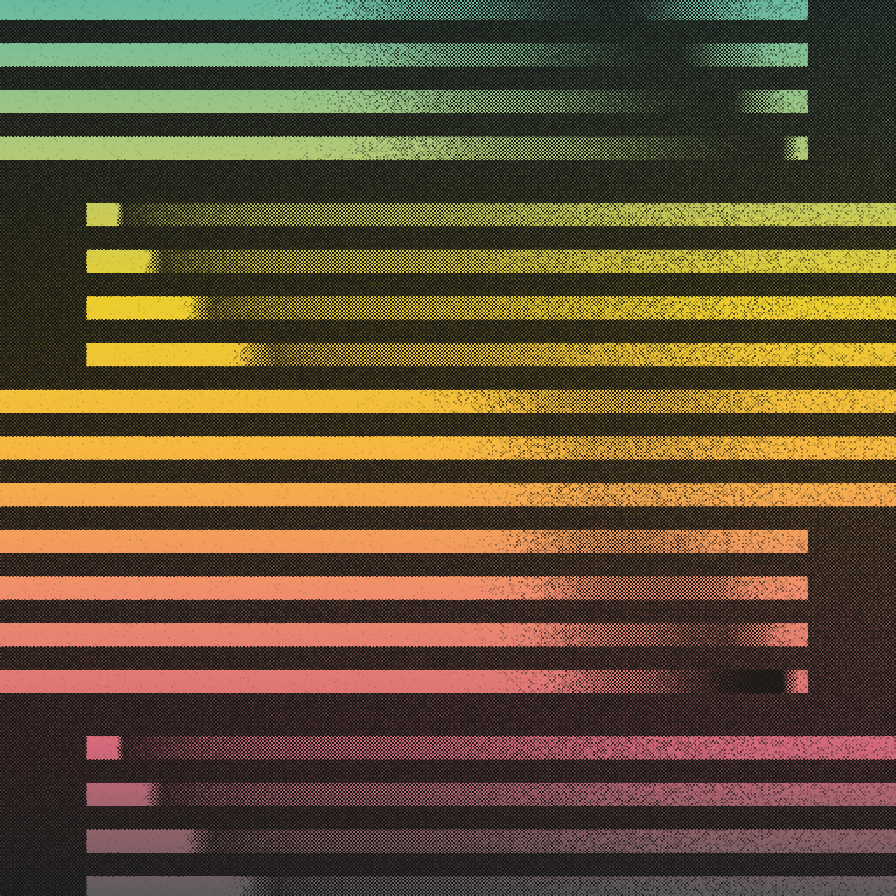
A Shadertoy shader for this pattern:

```glsl
#define CELLS 512.0
#define PITCH 0.0521
#define HALF_BAR 0.0129
#define GROUP 0.5951
#define GROUP_TOP 0.2266
#define BARS 11.0
#define LEFT_END 0.0965
#define RIGHT_END 0.9015
#define GRAIN 0.42
#define INK vec3(0.09, 0.09, 0.088)

float hash(vec2 p) {
    vec3 q = fract(p.xyx * 0.1031);
    q += dot(q, q.yzx + 33.33);
    return fract((q.x + q.y) * q.z);
}

// Vertical spectrum, y measured from the top
vec3 spectrum(float y) {
    vec3 stops[7] = vec3[7](
        vec3(0.41, 0.73, 0.64), vec3(0.69, 0.79, 0.47), vec3(0.92, 0.81, 0.18),
        vec3(0.97, 0.72, 0.25), vec3(0.94, 0.55, 0.43), vec3(0.83, 0.41, 0.48),
        vec3(0.36, 0.36, 0.36));
    float s = clamp(y, 0.0, 0.9999) * 6.0;
    int i = int(s);
    return mix(stops[i], stops[i + 1], s - float(i));
}

// Bars entering from the right: bright tip, sharp notch, slow recovery
float tipTone(float x, float k) {
    float notch = 0.139 + 0.039 * k + 0.006 * k * k;
    float width = 0.012 + 0.017 * k;
    float rise = pow(max(x - notch, 0.0) / (1.0 - notch), 0.7);
    float body = mix(0.16 + 0.04 * k, 0.95, rise);
    return mix(1.1, body, smoothstep(notch - width, notch, x));
}

// Bars entering from the left: long fade into a notch that tightens with k
float tailTone(float x, float y, float k) {
    float lower = smoothstep(0.2, 0.6, y);
    float j = max(k - 6.0, 0.0);
    float notch = 0.63 + 0.06 * max(j, 1.0);
    float width = 0.25 - 0.056 * j;
    float depth = mix(0.85, max(0.2, 0.2 + 0.18 * j), lower);
    float fade = smoothstep(mix(0.25, 0.5, lower), notch, x);
    float shade = fade * (1.0 - smoothstep(notch, notch + width, x));
    return mix(mix(1.1, 0.93, fade), 1.0 - depth, shade);
}

void mainImage(out vec4 fragColor, in vec2 fragCoord) {
    vec2 uv = fragCoord / iResolution.xy;
    float x = uv.x;
    float y = 1.0 - uv.y;
    float aa = 0.5 / iResolution.y;

    // Bar index inside its group, and distance from the bar axis
    float p = mod(y - GROUP_TOP + 0.5 * PITCH - HALF_BAR, GROUP);
    float k = floor(p / PITCH);
    float axis = abs(p - (k + 0.5) * PITCH);
    float mask = 1.0 - smoothstep(HALF_BAR - aa, HALF_BAR + aa, axis);
    mask *= 1.0 - step(BARS, k);
    if (k < 4.0) mask *= smoothstep(LEFT_END - aa, LEFT_END + aa, x);
    if (k > 6.0) mask *= 1.0 - smoothstep(RIGHT_END - aa, RIGHT_END + aa, x);

    // Tone of bars and ground
    float bar = k < 4.0 ? tipTone(x, k) : tailTone(x, y, k);
    float ground = 0.125 + 0.035 * x + 0.03 * smoothstep(0.2, 0.75, y);
    float tone = mix(ground, bar, mask);

    // Checkered dither with grain that grows with tone
    vec2 cell = floor(uv * CELLS);
    float threshold = 0.25 + 0.5 * mod(cell.x + cell.y, 2.0);
    threshold += (hash(cell) - 0.5) * GRAIN * min(tone, 1.0);
    float lit = smoothstep(threshold - 0.25, threshold + 0.25, tone);

    fragColor = vec4(mix(INK, spectrum(y), lit), 1.0);
}
```
